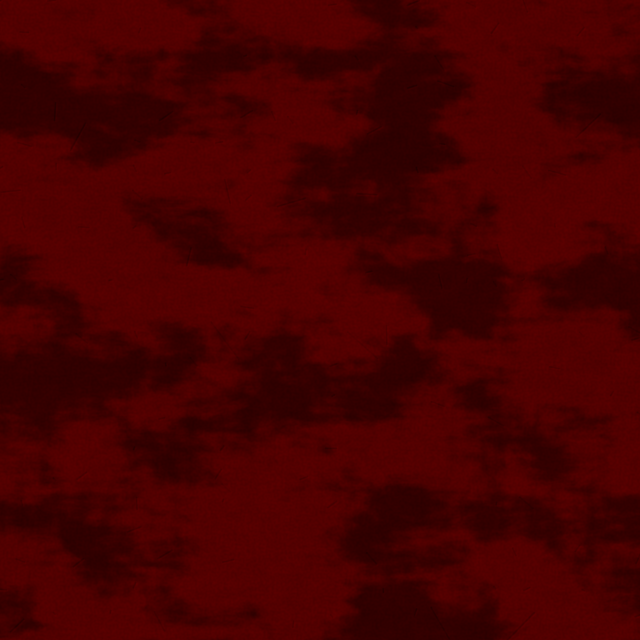
A WebGL 1 fragment shader for this texture:

```glsl
precision highp float;
// Worn dark red surface: soft-edged blackish stains, drawn out sideways,
// from layered gradient noise, with fine woven grain and faint scratches.
// Only the red channel carries light.

uniform vec2 u_resolution;

const float STAIN_RED = 0.192;
const float PAINT_RED = 0.326;
const float TAU = 6.28318;

float hash(vec2 p) {
  vec3 q = fract(p.xyx * 0.1031);
  q += dot(q, q.yzx + 33.33);
  return fract((q.x + q.y) * q.z);
}

vec2 direction(float turn) {
  return vec2(cos(TAU * turn), sin(TAU * turn));
}

float cornerSlope(vec2 corner, vec2 offset) {
  return dot(direction(hash(corner)), offset);
}

float gradientNoise(vec2 p) {
  vec2 cell = floor(p);
  vec2 f = p - cell;
  vec2 w = f * f * f * (f * (f * 6.0 - 15.0) + 10.0);
  vec2 e = vec2(1.0, 0.0);
  float low = mix(cornerSlope(cell, f), cornerSlope(cell + e, f - e), w.x);
  float high = mix(cornerSlope(cell + e.yx, f - e.yx),
                   cornerSlope(cell + e.xx, f - e.xx), w.x);
  return mix(low, high, w.y);
}

float fbm(vec2 p, float gain) {
  float sum = 0.0;
  float amplitude = 1.0;
  for (int i = 0; i < 6; i++) {
    sum += amplitude * gradientNoise(p);
    p = p * 2.03 + vec2(17.3, 9.1);
    amplitude *= gain;
  }
  return sum;
}

// 0 inside a stain, 1 on clean paint
float paintCover(vec2 uv) {
  vec2 warp = vec2(gradientNoise(uv * vec2(9.0, 14.0) + 31.0),
                   gradientNoise(uv * vec2(7.0, 12.0) + 57.0));
  vec2 p = uv + warp * vec2(0.03, 0.015);
  float patches = fbm(p * vec2(4.0, 6.5) + 5.0, 0.57);
  float streaks = gradientNoise(uv * vec2(11.0, 75.0) + 83.0);
  float drips = gradientNoise(uv * vec2(48.0, 13.0) + 41.0);
  return smoothstep(-0.38, 0.16, patches + 0.16 * streaks + 0.1 * drips);
}

// Fine speckle crossed by short horizontal and vertical threads
float weaveGrain(vec2 uv) {
  float speckle = gradientNoise(uv * mat2(0.8, 0.6, -0.6, 0.8) * 235.0);
  float across = gradientNoise(uv * vec2(45.0, 210.0) + 13.0);
  float upright = gradientNoise(uv * vec2(210.0, 40.0) + 71.0);
  return speckle + 0.4 * (across + upright);
}

float segmentDistance(vec2 p, vec2 halfSpan) {
  float along = clamp(dot(p, halfSpan) / dot(halfSpan, halfSpan), -1.0, 1.0);
  return length(p - halfSpan * along);
}

// One short mark in a few cells of a grid, dark with a lighter lip
float scratches(vec2 uv, float density, float share, float seed, float pixel) {
  vec2 p = uv * density + seed;
  vec2 cell = floor(p);
  vec2 local = fract(p) - 0.5;
  vec2 jitter = vec2(hash(cell + 3.7), hash(cell + 8.2)) - 0.5;
  float reach = mix(0.04, 0.34, pow(hash(cell + 5.1), 2.0));
  vec2 halfSpan = reach * direction(hash(cell + 1.9));
  vec2 fromMark = local - jitter * 0.25;
  vec2 lipShift = vec2(0.0018, -0.0018) * density;
  float width = (0.001 + pixel) * density;
  float dark = 1.0 - smoothstep(0.0, width, segmentDistance(fromMark, halfSpan));
  float lip = 1.0 - smoothstep(0.0, width,
                               segmentDistance(fromMark - lipShift, halfSpan));
  return step(hash(cell + 6.4), share) * (0.4 * lip - dark);
}

void main() {
  vec2 uv = gl_FragCoord.xy / u_resolution.y;
  float pixel = 1.0 / u_resolution.y;

  // Stains over paint, with a slow drift in brightness
  float cover = paintCover(uv);
  float red = mix(STAIN_RED, PAINT_RED, cover);
  red += 0.022 * gradientNoise(uv * vec2(3.0, 4.5) + 23.0);
  red += 0.016 * fbm(uv * vec2(22.0, 38.0) + 61.0, 0.6);

  // Surface detail
  red += mix(0.024, 0.034, cover) * weaveGrain(uv);
  float marks = scratches(uv, 9.0, 0.3, 2.3, pixel)
              + scratches(uv, 23.0, 0.16, 47.6, pixel);
  red += 0.05 * marks;

  gl_FragColor = vec4(clamp(red, 0.0, 1.0), 0.0, 0.0, 1.0);
}
```
